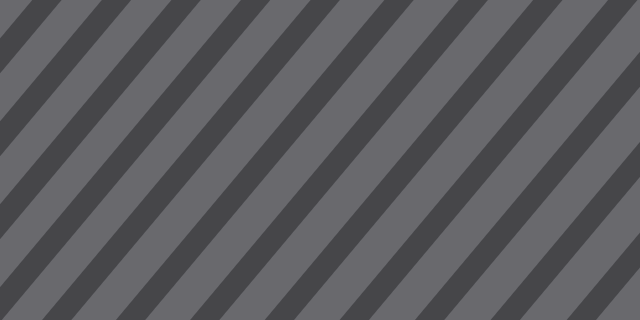
A Shadertoy shader for this pattern:

```glsl
// Dark diagonal stripes on flat grey, spaced slightly wider toward the lower right.

const vec3 LIGHT_GREY = vec3(0.411, 0.413, 0.429);
const vec3 DARK_GREY = vec3(0.273, 0.273, 0.288);

const int STRIPE_COUNT = 12;
const float STRIPE_WIDTH = 0.0917;  // measured along the top edge, in canvas heights
const float LEAN = radians(40.0);   // tilt from vertical

// Left edge of a stripe along the top; the pitch widens after the fifth stripe.
float stripeStart(float index) {
    float late = max(index - 4.0, 0.0);
    return 0.1008 + 0.2174 * index + late * (0.0128 + 0.00057 * late);
}

// Signed distance across a slanted band, negative inside.
float bandDistance(float across, float start, float width, float lean) {
    return (abs(across - start - 0.5 * width) - 0.5 * width) * cos(lean);
}

// Antialiased coverage from a signed distance.
float coverage(float dist, float pixel) {
    return clamp(0.5 - dist / pixel, 0.0, 1.0);
}

void mainImage(out vec4 fragColor, in vec2 fragCoord) {
    vec2 p = fragCoord / iResolution.y;
    float pixel = 1.0 / iResolution.y;

    // Slide each point along the stripe direction up to the top edge
    float across = p.x + tan(LEAN) * (1.0 - p.y);

    // Nearest stripe
    float dist = 1e3;
    for (int i = 0; i < STRIPE_COUNT; i++) {
        float start = stripeStart(float(i));
        dist = min(dist, bandDistance(across, start, STRIPE_WIDTH, LEAN));
    }

    fragColor = vec4(mix(LIGHT_GREY, DARK_GREY, coverage(dist, pixel)), 1.0);
}
```
